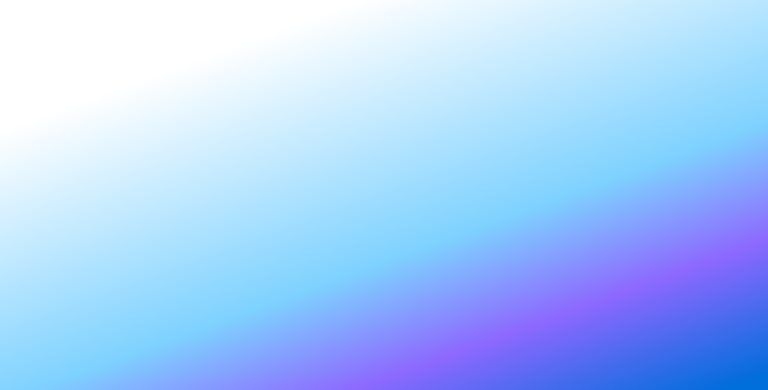
Reproduce this background procedurally as a Shadertoy shader.

```glsl
const float TILT = radians(20.0);   // gradient axis, measured from straight down
const float WHITE_END = 0.195;
const float SKY_STOP = 0.60;
const float VIOLET_STOP = 0.775;
const float BLUE_STOP = 0.975;

const vec3 WHITE = vec3(1.0);
const vec3 SKY = vec3(0.495, 0.82, 1.0);
const vec3 VIOLET = vec3(0.55, 0.41, 1.0);
const vec3 BLUE = vec3(0.0, 0.43, 0.86);

// Linear 0..1 progress between two stops
float ramp(float from, float to, float t) {
    return clamp((t - from) / (to - from), 0.0, 1.0);
}

// Position along the axis: 0 at the top left corner, 1 at the bottom right
float axisPosition(vec2 fragCoord) {
    vec2 size = vec2(iResolution.x / iResolution.y, 1.0);
    vec2 fromTopLeft = vec2(fragCoord.x, iResolution.y - fragCoord.y) / iResolution.y;
    vec2 axis = vec2(sin(TILT), cos(TILT));
    return dot(fromTopLeft, axis) / dot(size, axis);
}

void mainImage(out vec4 fragColor, in vec2 fragCoord) {
    float t = axisPosition(fragCoord);

    // Chain the colour stops
    vec3 color = mix(WHITE, SKY, ramp(WHITE_END, SKY_STOP, t));
    color = mix(color, VIOLET, ramp(SKY_STOP, VIOLET_STOP, t));
    color = mix(color, BLUE, ramp(VIOLET_STOP, BLUE_STOP, t));

    fragColor = vec4(color, 1.0);
}
```
